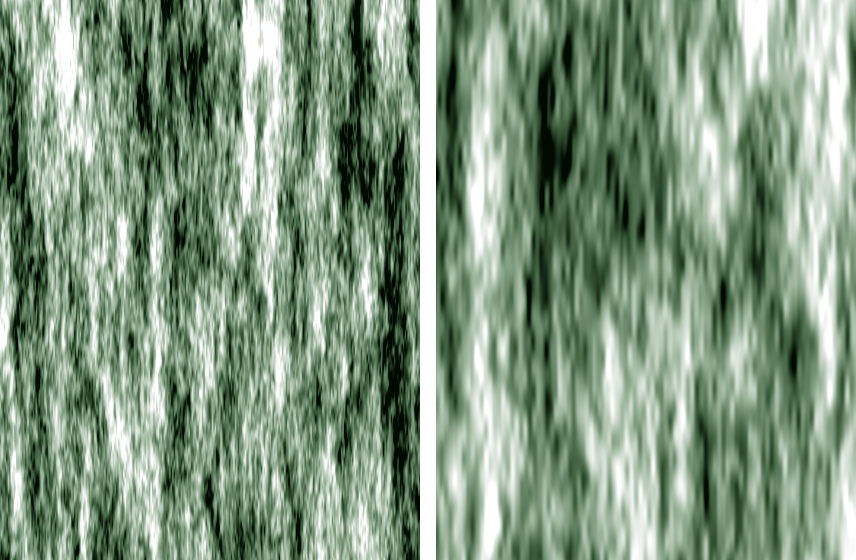
Left, the full canvas; right, a detail of the centre.
Write a Shadertoy shader that draws this texture.

```glsl
// Green and white fibrous streaks running vertically, with fine grain.

const vec3 SHADOW = vec3(0.00, 0.04, 0.00);
const vec3 FOREST = vec3(0.22, 0.35, 0.22);
const vec3 SAGE   = vec3(0.60, 0.70, 0.60);
const vec3 WHITE  = vec3(1.0);

const vec2 STREAK_FREQUENCY = vec2(24.0, 2.8);  // cells per canvas height
const vec2 LACUNARITY = vec2(2.0, 2.2);
const float PERSISTENCE = 0.90;
const int OCTAVES = 5;
const float MEAN_TONE = 0.515;
const float CONTRAST = 0.66;

float hash(vec2 p) {
    return fract(sin(dot(p, vec2(127.1, 311.7))) * 43758.5453);
}

// One vertical strand of smooth noise, shifted at random along its length.
float strand(float column, float y) {
    y += 7.0 * hash(vec2(column, 91.7));
    float cell = floor(y);
    float blend = smoothstep(0.0, 1.0, y - cell);
    return mix(hash(vec2(column, cell)), hash(vec2(column, cell + 1.0)), blend);
}

// Neighbouring strands blended sideways.
float fiberNoise(vec2 p) {
    float column = floor(p.x);
    float blend = smoothstep(0.0, 1.0, p.x - column);
    return mix(strand(column, p.y), strand(column + 1.0, p.y), blend);
}

// Octaves from broad streaks to fine grain, centred on zero.
float fibers(vec2 p, vec2 frequency) {
    float sum = 0.0;
    float amplitude = 1.0;
    for (int i = 0; i < OCTAVES; i++) {
        vec2 offset = vec2(17.3, 5.7) * float(i + 1);
        sum += amplitude * (fiberNoise(p * frequency + offset) - 0.5);
        frequency *= LACUNARITY;
        amplitude *= PERSISTENCE;
    }
    return sum;
}

// Colour ramp through four stops.
vec3 greenRamp(float tone) {
    vec3 color = mix(SHADOW, FOREST, clamp(tone / 0.22, 0.0, 1.0));
    color = mix(color, SAGE, clamp((tone - 0.22) / 0.38, 0.0, 1.0));
    return mix(color, WHITE, clamp((tone - 0.60) / 0.40, 0.0, 1.0));
}

void mainImage(out vec4 fragColor, in vec2 fragCoord) {
    vec2 p = fragCoord / iResolution.y;

    // Slight sideways drift keeps the strands from being ruler straight.
    p.x += 0.006 * (fiberNoise(p * vec2(6.0, 5.0)) - 0.5);

    float tone = MEAN_TONE + CONTRAST * fibers(p, STREAK_FREQUENCY);
    fragColor = vec4(greenRamp(tone), 1.0);
}
```
